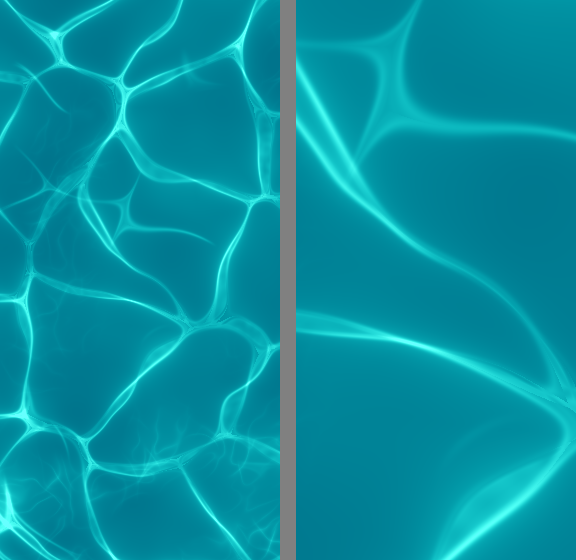
Left: the whole. Right: its middle third, enlarged.
Give the GLSL for this texture, as a Shadertoy shader.

```glsl
// Sunlight caustics on the floor of a turquoise pool.
// Two copies of one warped Voronoi net drift apart: their borders are the bright
// filaments, the slivers between them the pale membranes. Wisps fill the bottom.

#define CELLS 2.6          // net cells per canvas width
#define JITTER 0.9         // irregularity of the cells
#define BEND 0.2           // large scale bending of the net
#define DRIFT 0.12         // distance between the two nets
#define CORE 0.0046        // half width of a filament
#define GLOW 0.042         // reach of the soft halo
#define CORE_LIGHT 0.55
#define GLOW_LIGHT 0.23
#define MEMBRANE_LIGHT 0.23
#define WISP_LIGHT 0.33
#define DEEP_LIGHT -0.025  // brightness inside the cells
#define SWELL 0.2          // slow variation of the deep water

vec2 hash2(vec2 p) {
    vec3 q = fract(p.xyx * vec3(0.1031, 0.1030, 0.0973));
    q += dot(q, q.yzx + 33.33);
    return fract((q.xx + q.yz) * q.zy);
}

float cornerSlope(vec2 cell, vec2 offset) {
    float angle = 6.2832 * hash2(cell + 71.0).x;
    return dot(vec2(cos(angle), sin(angle)), offset);
}

// Gradient noise, roughly -0.6 to 0.6
float noise(vec2 p) {
    vec2 i = floor(p), f = p - i;
    vec2 u = f * f * f * (f * (f * 6.0 - 15.0) + 10.0);
    vec2 e = vec2(0.0, 1.0);
    return mix(mix(cornerSlope(i, f), cornerSlope(i + e.yx, f - e.yx), u.x),
               mix(cornerSlope(i + e.xy, f - e.xy), cornerSlope(i + 1.0, f - 1.0), u.x), u.y);
}

vec2 noise2(vec2 p) {
    return vec2(noise(p), noise(p + vec2(37.2, 11.7)));
}

vec2 seedPoint(vec2 cell) {
    return cell + 0.5 + JITTER * (hash2(cell + 19.0) - 0.5);
}

// x: distance to the softened cell border, yz: the cell that owns the point
vec3 net(vec2 p) {
    p *= CELLS;
    vec2 home = floor(p), owner = home;
    float nearest = 9.0;
    for (int y = -1; y <= 1; y++)
    for (int x = -1; x <= 1; x++) {
        vec2 cell = home + vec2(x, y);
        float d = length(seedPoint(cell) - p);
        if (d < nearest) { nearest = d; owner = cell; }
    }
    vec2 a = seedPoint(owner) - p;
    float sum = 0.0;
    for (int y = -2; y <= 2; y++)
    for (int x = -2; x <= 2; x++) {
        if (x == 0 && y == 0) continue;
        vec2 b = seedPoint(owner + vec2(x, y)) - p;
        sum += exp(-24.0 * dot(0.5 * (a + b), normalize(b - a)));
    }
    return vec3(-log(sum) / (24.0 * CELLS), owner);
}

// Bright core with a blurred shoulder, filled where borders meet
float filament(float d) {
    float knot = 0.4 * smoothstep(0.0, -0.008, d);
    d = abs(d);
    return CORE_LIGHT * exp(-d * d / (CORE * CORE)) + 0.2 * exp(-d / (2.4 * CORE)) + knot;
}

// Fine crossing threads, stretched along one diagonal
float wisps(vec2 p) {
    vec2 q = mat2(0.8, -0.6, 0.6, 0.8) * (p + 0.13 * noise2(p * 4.0) + 0.025 * noise2(p * 13.0));
    float a = abs(noise(q * vec2(3.5, 8.0)));
    float b = abs(noise(q.yx * vec2(4.5, 9.0) + 23.0));
    float c = abs(noise(q * vec2(7.0, 15.0) + 47.0));
    float fade = smoothstep(-0.3, 0.3, noise(p * 8.0 + 31.0));
    return fade * (exp(-a / 0.05) + 0.7 * exp(-b / 0.045)) + 0.6 * (1.0 - fade) * exp(-c / 0.07);
}

vec3 waterColor(float t) {
    t = clamp(t, -0.1, 1.25);
    return vec3(0.24 * pow(max(t, 0.0), 2.3), min(0.5 + 0.45 * t, 1.0), 0.582 + 0.34 * t);
}

void mainImage(out vec4 fragColor, in vec2 fragCoord) {
    vec2 p = fragCoord / iResolution.x;

    // Two nets sharing their cells
    vec2 q = p + BEND * noise2(p * 1.7 + 4.0) + 0.04 * noise2(p * 4.5);
    vec2 shift = DRIFT * noise2(p * 2.7 + 51.0) + 0.012 * noise2(p * 9.0);
    vec3 first = net(q + 3.0), second = net(q + shift + 3.0);
    float d = min(abs(first.x), abs(second.x));

    // Filaments fade and flare along their length
    float flareA = mix(0.3, 1.25, smoothstep(-0.3, 0.35, noise(p * 3.4 + 8.0)));
    float flareB = mix(0.1, 1.05, smoothstep(-0.25, 0.35, noise(p * 4.0 + 29.0)));
    float light = flareA * filament(first.x) + flareB * filament(second.x);
    light += GLOW_LIGHT * (0.2 + 0.75 * flareA) * exp(-d / GLOW);

    // Loose filaments of a third net, only here and there
    vec3 loose = net(p.yx * 0.9 + 0.22 * noise2(p * 2.1 + 77.0) + 40.0);
    light += 0.7 * smoothstep(0.0, 0.35, noise(p * 3.0 + 66.0)) * filament(loose.x);

    // Membranes with faint streaks
    float between = float(distance(first.yz, second.yz) > 0.5);
    float streaks = 1.0 + 0.8 * noise(q * vec2(16.0, 11.0)) + 0.6 * noise(q * 31.0);
    light += MEMBRANE_LIGHT * between * streaks * smoothstep(0.0, 0.006, d);

    // Threads: dense near the bottom, stray traces elsewhere
    float patches = smoothstep(-0.2, 0.3, noise(p * 3.2 + 63.0));
    float bottom = smoothstep(0.65, 0.3, p.y + 0.25 * noise(p * 2.0 + 5.0));
    float stray = 0.3 * smoothstep(0.08, 0.4, noise(p * 2.3 + 90.0));
    light += WISP_LIGHT * wisps(p) * (bottom * patches + stray);

    // Slow variation of the deep water
    light += DEEP_LIGHT + SWELL * noise(p * 2.0 + 14.0) + 0.05 * noise(p * 6.0);
    light += 0.11 * bottom * patches;

    fragColor = vec4(waterColor(light), 1.0);
}
```
